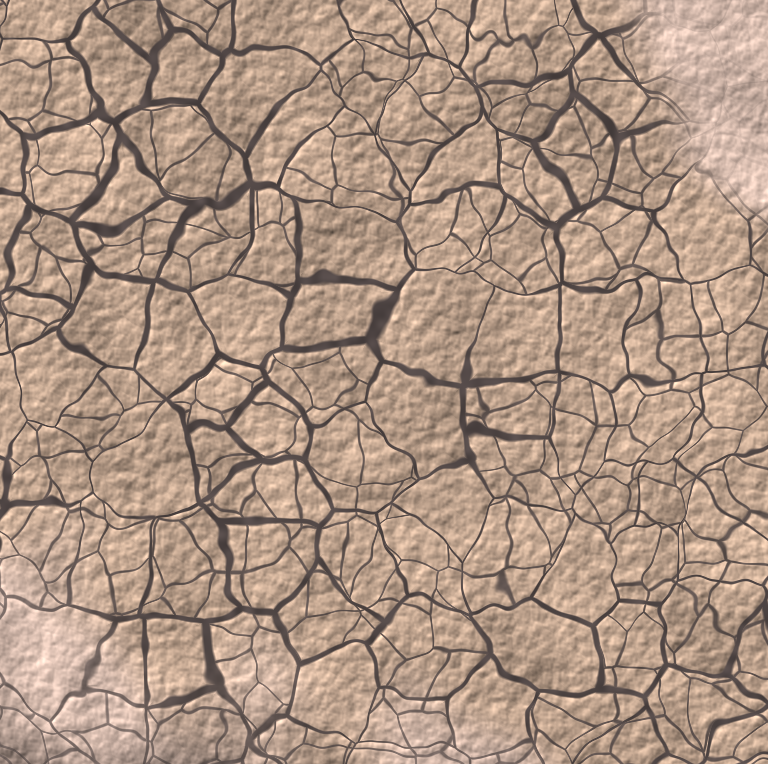
Give the GLSL for this texture, as a Shadertoy shader.

```glsl
// Sun-baked mud split into irregular plates by dark cracks, with pale dry corners.
// Two levels of cellular edges make the cracks: wide plates, some split again.
// Cellular lumps and layered noise, lit from the upper left, give the gritty relief.

#define PLATE_SCALE 9.6
#define SPLIT_SCALE 15.5
#define SPLIT_SHARE 0.62
#define CRACK_MIN 0.0006
#define CRACK_MAX 0.0052
#define SPLIT_WIDTH 0.0009
#define RELIEF_GAIN 1.15
#define RIM_GAIN 0.17
#define LIGHT_DIR vec2(-0.6, 0.8)
#define MUD_COLOR vec3(0.715, 0.610, 0.530)
#define PALE_COLOR vec3(0.815, 0.712, 0.660)
#define CRACK_COLOR vec3(0.285, 0.250, 0.245)

vec2 hash2(vec2 cell) {
    vec3 q = fract(cell.xyx * vec3(0.1031, 0.1030, 0.0973));
    q += dot(q, q.yzx + 33.33);
    return fract((q.xx + q.yz) * q.zy);
}

float valueNoise(vec2 p) {
    vec2 i = floor(p), f = fract(p);
    f = f * f * (3.0 - 2.0 * f);
    float low = mix(hash2(i).x, hash2(i + vec2(1, 0)).x, f.x);
    float high = mix(hash2(i + vec2(0, 1)).x, hash2(i + vec2(1, 1)).x, f.x);
    return mix(low, high, f.y);
}

// Distance to the nearest cellular point
float cellNoise(vec2 p) {
    vec2 i = floor(p), f = fract(p);
    float nearest = 4.0;
    for (int y = -1; y <= 1; y++)
    for (int x = -1; x <= 1; x++) {
        vec2 g = vec2(x, y);
        vec2 r = g + hash2(i + g) - f;
        nearest = min(nearest, dot(r, r));
    }
    return sqrt(nearest);
}

// x: distance to the cell edge, y: how far that edge faces the light, zw: cell id
vec4 cellEdges(vec2 p) {
    vec2 i = floor(p), f = fract(p);
    vec2 home = vec2(0.0), toHome = vec2(0.0);
    float nearest = 8.0;
    for (int y = -1; y <= 1; y++)
    for (int x = -1; x <= 1; x++) {
        vec2 g = vec2(x, y);
        vec2 r = g + 0.06 + 0.88 * hash2(i + g) - f;
        float d = dot(r, r);
        if (d < nearest) { nearest = d; home = g; toHome = r; }
    }
    vec2 edge = vec2(8.0, 0.0);
    for (int y = -2; y <= 2; y++)
    for (int x = -2; x <= 2; x++) {
        vec2 g = home + vec2(x, y);
        vec2 r = g + 0.06 + 0.88 * hash2(i + g) - f;
        vec2 across = r - toHome;
        if (dot(across, across) > 0.0001) {
            vec2 n = normalize(across);
            float d = dot(0.5 * (toHome + r), n);
            if (d < edge.x) edge = vec2(d, dot(n, LIGHT_DIR));
        }
    }
    return vec4(edge, i + home);
}

// Height of the gritty surface
float gritHeight(vec2 p) {
    float h = -0.42 * cellNoise(p * 58.0);
    h += 0.40 * valueNoise(p * 75.0 + 3.1);
    h += 0.22 * valueNoise(p * 150.0 + 9.7);
    return h + 0.12 * valueNoise(p * 290.0 + 5.3);
}

// Jagged displacement that roughens straight cell edges
vec2 jagged(vec2 p) {
    vec2 coarse = vec2(valueNoise(p * 13.0), valueNoise(p * 13.0 + 41.0)) - 0.5;
    vec2 fine = vec2(valueNoise(p * 45.0 + 17.0), valueNoise(p * 45.0 + 63.0)) - 0.5;
    return 0.036 * coarse + 0.011 * fine;
}

void mainImage(out vec4 fragColor, in vec2 fragCoord) {
    vec2 p = fragCoord / iResolution.y;
    float pixel = 1.0 / iResolution.y;

    // Dry pale ground in the upper right and lower left
    float drift = 0.05 * sin(p.x * 13.0 + 2.0 * sin(p.y * 9.0)) + 0.16 * (valueNoise(p * 9.0) - 0.5);
    float upper = smoothstep(-0.05, 0.07, p.x * 0.9 + p.y - 1.62 + drift);
    float lower = smoothstep(-0.08, 0.12, 0.24 - p.y - 0.38 * p.x + drift);
    float pale = max(upper, lower);

    // Plates and their splits
    vec2 q = p + jagged(p);
    vec4 plate = cellEdges(q * PLATE_SCALE + 4.0);
    vec4 split = cellEdges(q * SPLIT_SCALE + 27.0);
    float plateDist = plate.x / PLATE_SCALE;
    float splitDist = split.x / SPLIT_SCALE;
    vec2 plateSeed = hash2(plate.zw + 71.0);
    float hasSplit = step(plateSeed.x, SPLIT_SHARE);

    // Cracks swell and thin out along their length
    float swell = smoothstep(0.2, 0.85, valueNoise(p * 6.5 + 12.0));
    float width = mix(CRACK_MIN, CRACK_MAX, swell) * (1.0 - 0.65 * pale);
    float thin = SPLIT_WIDTH * (0.4 + 1.6 * valueNoise(p * 11.0 + 30.0));
    float soft = max(0.0017, pixel);
    float crack = 1.0 - smoothstep(width * 0.6, width + soft, plateDist);
    float hairline = 1.0 - smoothstep(thin * 0.5, thin + soft, splitDist);
    crack = max(crack, 0.88 * hairline * hasSplit);
    crack *= (1.0 - 0.9 * upper) * (1.0 - 0.3 * lower);

    // Lit and shaded rims along the plates
    float gap = plateDist - width;
    float rim = smoothstep(0.0, 0.002, gap) * (1.0 - smoothstep(0.002, 0.008, gap));
    float rimLight = rim * RIM_GAIN * (0.35 + 0.65 * plate.y) * (1.0 - 0.8 * upper);
    float splitRim = smoothstep(0.001, 0.002, splitDist) * (1.0 - smoothstep(0.002, 0.006, splitDist));
    rimLight += 0.5 * RIM_GAIN * hasSplit * splitRim * (0.35 + 0.65 * split.y) * (1.0 - upper);

    // Surface relief and broad tone
    float relief = gritHeight(p) - gritHeight(p + LIGHT_DIR * 0.004);
    float tone = 0.10 * (plateSeed.y - 0.5) * (1.0 - pale) + 0.20 * (valueNoise(p * 17.0 + 8.0) - 0.5);
    tone += 0.10 * (valueNoise(p * 60.0 + 21.0) - 0.5);
    tone -= 0.22 * smoothstep(0.08, 0.0, p.y + 0.15 * p.x + drift * 0.3);
    float shade = 1.02 + tone + rimLight + relief * RELIEF_GAIN * (1.0 - 0.25 * pale);

    vec3 color = mix(MUD_COLOR, PALE_COLOR, pale) * shade;
    color = mix(color, CRACK_COLOR * (0.9 + 0.4 * valueNoise(p * 80.0)), crack);
    fragColor = vec4(clamp(color, 0.0, 1.0), 1.0);
}
```
